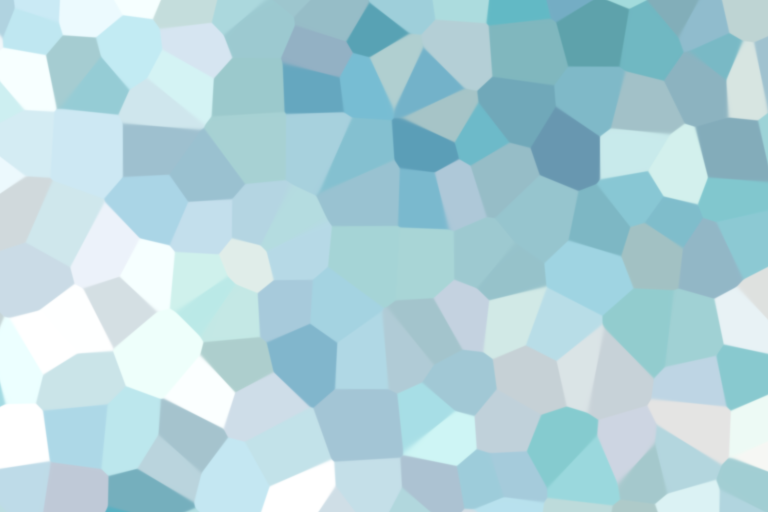
This pattern is drawn by a Shadertoy shader. Its source:

```glsl
// Irregular mosaic of flat Voronoi cells in pale teal, grey-blue and white.

// Integer hash: three random values in 0..1 for a lattice cell
vec3 hash3(vec2 cell, int salt) {
    uvec3 v = uvec3(ivec3(ivec2(cell) + 64, salt));
    v = v * 1664525u + 1013904223u;
    v += v.yzx * v.zxy;
    v ^= v >> 16u;
    v += v.yzx * v.zxy;
    return vec3(v >> 8u) / 16777216.0;
}

// Smooth value noise
float valueNoise(vec2 p) {
    vec2 i = floor(p), f = fract(p);
    f = f * f * (3.0 - 2.0 * f);
    float low = mix(hash3(i, 7).x, hash3(i + vec2(1, 0), 7).x, f.x);
    float high = mix(hash3(i + vec2(0, 1), 7).x, hash3(i + vec2(1, 1), 7).x, f.x);
    return mix(low, high, f.y);
}

// Soft round spot of the given radius
float spot(vec2 p, vec2 center, float radius) {
    vec2 d = (p - center) / radius;
    return exp(-dot(d, d));
}

// Broad light and shade across the canvas
float broadTone(vec2 p) {
    return 0.47 + 0.6 * (valueNoise(p * 3.2) - 0.5)
         + 0.33 * spot(p, vec2(0.36, 0.36), 0.36)
         - 0.26 * spot(p, vec2(0.98, 0.74), 0.34);
}

// Flat colour of one cell: tone, then greyness and hue shifts
vec3 cellColor(vec2 cell, vec2 site) {
    vec3 rnd = hash3(cell, 3) - 0.5;
    float tone = broadTone(site) + 0.62 * rnd.x;
    vec3 color = mix(vec3(0.36, 0.64, 0.71), vec3(1.0, 1.01, 1.0), clamp(tone, -0.02, 1.05));
    color += vec3(0.09, -0.07, -0.08) * rnd.y;
    color += vec3(0.02, -0.03, 0.04) * rnd.z;
    return clamp(color, 0.0, 1.0);
}

void mainImage(out vec4 fragColor, in vec2 fragCoord) {
    const float CELLS = 9.3; // cells per canvas height
    vec2 p = fragCoord / iResolution.y * CELLS;
    vec2 home = floor(p);

    // Steep distance weights: crisp edges, softer where two sites lie close
    vec4 sum = vec4(0.0);
    for (int y = -2; y <= 2; y++) {
        for (int x = -2; x <= 2; x++) {
            vec2 cell = home + vec2(x, y);
            vec2 site = cell + 0.5 + 0.94 * (hash3(cell, 1).xy - 0.5);
            float weight = exp2(-100.0 * (distance(p, site) - 0.5));
            sum += weight * vec4(cellColor(cell, site / CELLS), 1.0);
        }
    }
    fragColor = vec4(sum.rgb / sum.a, 1.0);
}
```
